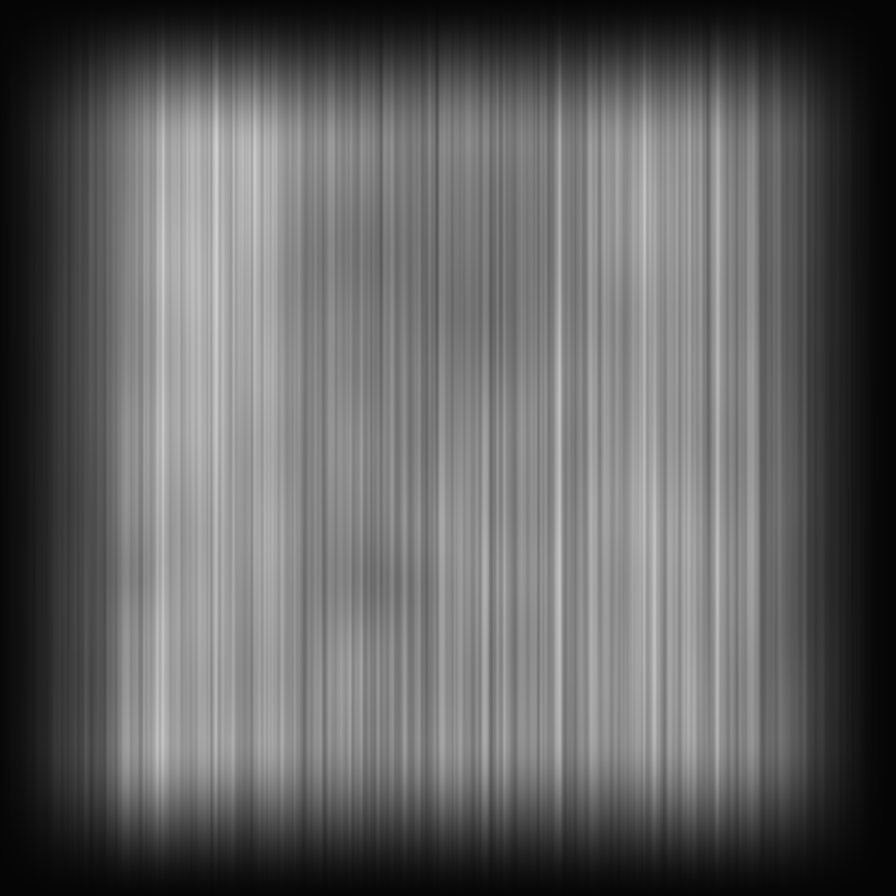
This texture is drawn by a Shadertoy shader. Its source:

```glsl
const float BASE_TONE = 0.53;
const float FLOOR_TONE = 0.018;
const float STREAK_GAIN = 0.27;
const float CLOUD_GAIN = 0.06;
const float BAND_RIGHT = 0.312;
const vec2 BAND_GAIN = vec2(0.04, 0.10);   // below, above
const vec2 FADE_LEFT = vec2(-0.02, 0.20);
const vec2 FADE_RIGHT = vec2(1.00, 0.79);
const vec2 FADE_BOTTOM = vec2(-0.01, 0.18);
const vec2 FADE_TOP = vec2(1.01, 0.83);

// Soft patches: centre, radii
const int PATCH_COUNT = 8;
const vec4 PATCHES[PATCH_COUNT] = vec4[](
    vec4(0.54, 0.70, 0.12, 0.16),
    vec4(0.37, 0.72, 0.07, 0.14),
    vec4(0.42, 0.35, 0.06, 0.05),
    vec4(0.15, 0.36, 0.04, 0.05),
    vec4(0.27, 0.76, 0.06, 0.15),
    vec4(0.72, 0.79, 0.06, 0.12),
    vec4(0.77, 0.36, 0.09, 0.20),
    vec4(0.23, 0.25, 0.10, 0.12));
const float PATCH_GAIN[PATCH_COUNT] = float[](
    -0.10, -0.05, -0.07, -0.06, 0.05, 0.06, 0.04, 0.02);

// Strong scratches: x, half width, gain
const int SCRATCH_COUNT = 14;
const vec3 SCRATCHES[SCRATCH_COUNT] = vec3[](
    vec3(0.182, 0.0020, 0.07), vec3(0.241, 0.0020, 0.12),
    vec3(0.307, 0.0030, 0.07), vec3(0.625, 0.0020, 0.09),
    vec3(0.719, 0.0022, 0.12), vec3(0.801, 0.0030, 0.10),
    vec3(0.236, 0.0018, -0.12), vec3(0.281, 0.0018, -0.11),
    vec3(0.426, 0.0020, -0.09), vec3(0.488, 0.0022, -0.10),
    vec3(0.547, 0.0024, -0.10), vec3(0.559, 0.0022, -0.11),
    vec3(0.642, 0.0020, -0.10), vec3(0.823, 0.0024, -0.11));

vec2 hashGradient(vec2 cell) {
    vec3 p = fract(vec3(cell.xyx) * vec3(0.1031, 0.1030, 0.0973));
    p += dot(p, p.yzx + 33.33);
    return fract((p.xx + p.yz) * p.zy) * 2.0 - 1.0;
}

float gradientNoise(vec2 p) {
    vec2 cell = floor(p);
    vec2 f = p - cell;
    vec2 w = f * f * f * (f * (f * 6.0 - 15.0) + 10.0);
    vec2 e = vec2(1.0, 0.0);
    float a = dot(hashGradient(cell), f);
    float b = dot(hashGradient(cell + e), f - e);
    float c = dot(hashGradient(cell + e.yx), f - e.yx);
    float d = dot(hashGradient(cell + e.xx), f - e.xx);
    return mix(mix(a, b, w.x), mix(c, d, w.x), w.y);
}

// Long vertical grain; octaves finer than a pixel fade out
float brushedGrain(vec2 uv, float pixel) {
    float sum = 0.0;
    float frequency = 45.0;
    for (int i = 0; i < 4; i++) {
        float visible = 1.0 - smoothstep(0.5, 1.0, frequency * pixel);
        vec2 p = vec2(uv.x * frequency, uv.y * 0.7 + 0.35) + float(i) * vec2(17.3, 5.0);
        sum += visible * (i == 0 ? 0.5 : 1.0) * gradientNoise(p);
        frequency *= 1.75;
    }
    return sum;
}

float scratchTone(float x, float pixel) {
    float tone = 0.0;
    for (int i = 0; i < SCRATCH_COUNT; i++) {
        float width = max(SCRATCHES[i].y, 0.7 * pixel);
        float d = (x - SCRATCHES[i].x) / width;
        tone += SCRATCHES[i].z * exp(-d * d);
    }
    return tone;
}

float patchTone(vec2 uv) {
    float tone = 0.0;
    for (int i = 0; i < PATCH_COUNT; i++) {
        vec2 d = (uv - PATCHES[i].xy) / PATCHES[i].zw;
        tone += PATCH_GAIN[i] * exp(-dot(d, d));
    }
    return tone;
}

float edgeFade(vec2 uv) {
    float across = smoothstep(FADE_LEFT.x, FADE_LEFT.y, uv.x)
                 * (1.0 - smoothstep(FADE_RIGHT.y, FADE_RIGHT.x, uv.x));
    float along = smoothstep(FADE_BOTTOM.x, FADE_BOTTOM.y, uv.y)
                * (1.0 - smoothstep(FADE_TOP.y, FADE_TOP.x, uv.y));
    return across * along;
}

void mainImage(out vec4 fragColor, in vec2 fragCoord) {
    vec2 uv = fragCoord / iResolution.xy;
    float pixel = 1.0 / iResolution.x;

    // Broad light: bright left band, patches and faint clouds
    float band = smoothstep(0.10, 0.20, uv.x)
               * (1.0 - smoothstep(BAND_RIGHT - 0.004, BAND_RIGHT + 0.006, uv.x));
    float tone = BASE_TONE + patchTone(uv);
    tone += band * mix(BAND_GAIN.x, BAND_GAIN.y, smoothstep(0.2, 0.75, uv.y));
    tone += CLOUD_GAIN * gradientNoise(uv * vec2(11.0, 7.0) + 3.7);

    // Brushed metal detail
    tone *= 1.0 + STREAK_GAIN * brushedGrain(uv, pixel);
    tone += scratchTone(uv.x, pixel);

    // Dark surround
    tone = FLOOR_TONE + tone * edgeFade(uv);
    fragColor = vec4(vec3(clamp(tone, 0.0, 1.0)), 1.0);
}
```
